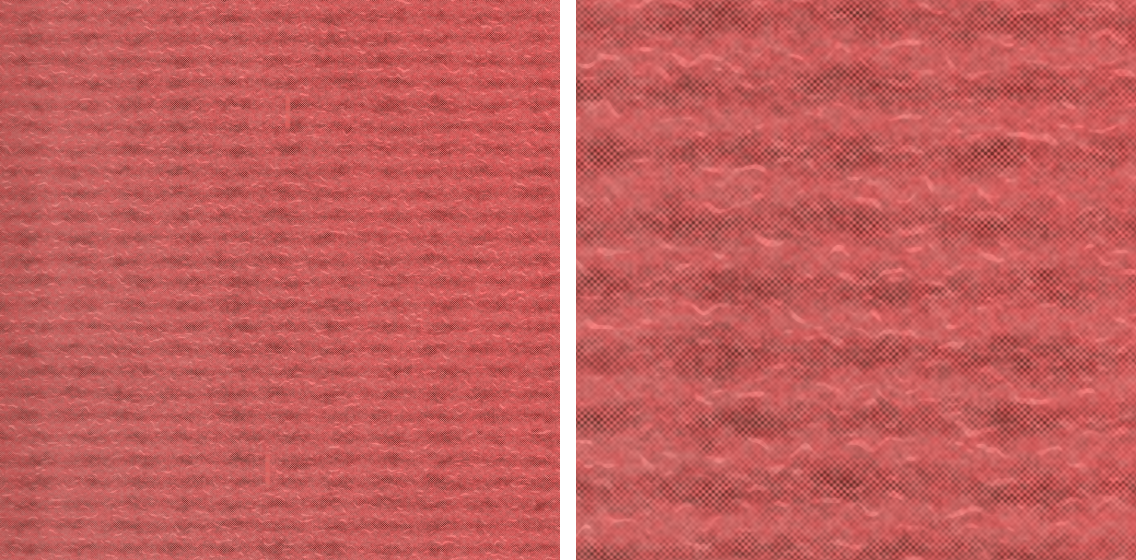
Left: the whole. Right: its middle third, enlarged.
Reproduce this texture procedurally as a three.js fragment shader.

```glsl
// Coral red crepe cloth: about 25 soft horizontal ribs, each broken into some 11
// ragged shadows. Cosines make the ribs, a sine grid makes the fine checker
// weave, and embossed noise makes the dense, short, pale crinkles.
varying vec2 vUv;

const float TAU = 6.2831853;

float hash(vec2 p) {
  vec3 q = fract(vec3(p.xyx) * 0.1031);
  q += dot(q, q.yzx + 33.33);
  return fract((q.x + q.y) * q.z);
}

float noise(vec2 p) {
  vec2 i = floor(p), f = fract(p);
  f = f * f * (3.0 - 2.0 * f);
  return mix(mix(hash(i), hash(i + vec2(1.0, 0.0)), f.x),
             mix(hash(i + vec2(0.0, 1.0)), hash(i + vec2(1.0)), f.x), f.y);
}

// Height of the crepe surface, short bumps wider than tall
float crepe(vec2 uv) {
  vec2 q = uv * vec2(88.0, 150.0);
  q.y += 1.6 * noise(uv * vec2(100.0, 60.0) + 23.0);
  return 0.65 * noise(q) + 0.35 * noise(q * 1.9 + 17.0);
}

// Shadow of the ribs, 0 on the crests to 1 in the hollows
float ribShadow(vec2 uv) {
  float rib = (1.0 - uv.y) * 25.25 - 0.75;
  rib += 0.22 * (noise(uv * vec2(22.0, 30.0)) - 0.5);
  rib += 0.30 * (noise(uv * vec2(85.0, 110.0) + 9.0) - 0.5);
  float row = floor(rib + 0.5);
  float shift = 0.35 * hash(vec2(row + 5.0, 3.0));
  float drift = 0.4 * noise(vec2(uv.x * 7.0, row * 3.7));
  float scallop = 0.5 + 0.5 * cos(TAU * (uv.x * 11.0 + shift + drift));
  float hollow = pow(0.5 + 0.5 * cos(TAU * rib), 1.2);
  float ragged = 0.65 + 0.7 * noise(uv * vec2(75.0, 120.0) + 51.0);
  return hollow * (0.52 + 0.48 * scallop) * ragged;
}

// Two short, pale vertical slubs, one high and one low
float slubs(vec2 uv) {
  float mask = 0.0;
  for (int i = 0; i < 2; i++) {
    vec2 d = abs(uv - mix(vec2(0.514, 0.80), vec2(0.478, 0.16), float(i)));
    mask += (1.0 - smoothstep(0.002, 0.006, d.x)) * (1.0 - smoothstep(0.024, 0.036, d.y));
  }
  return mask;
}

void main() {
  vec2 uv = vUv;
  float shadow = ribShadow(uv);
  float slub = slubs(uv);
  float focus = mix(0.55, 1.0, smoothstep(0.0, 0.45, uv.x));  // softer at the left

  // Checker weave, strongest in the hollows
  vec2 thread = sin(uv * 512.0 * TAU * 0.5);
  float patchy = 0.5 + noise(uv * vec2(90.0, 120.0) + 41.0);
  float weave = thread.x * thread.y * patchy * (0.32 + 0.75 * shadow) * focus;

  // Embossed crinkles, lit from above, with sharp highlights
  float slope = crepe(uv) - crepe(uv + vec2(0.0008, 0.0030));
  float glint = smoothstep(0.10, 0.34, slope);
  float crinkle = (0.75 * slope + 0.85 * glint) * (1.0 - 0.45 * min(shadow, 1.0));

  // Fibre grain and slow mottling
  float grain = 0.75 * (noise(uv * 380.0) - 0.5) + 0.3 * (noise(uv * vec2(150.0, 190.0) + 5.0) - 0.5);
  float mottle = 0.2 * (noise(uv * 9.0 + 2.0) - 0.5);

  float tone = 0.22 - 0.95 * shadow * mix(0.8, 1.0, focus);
  tone += weave + crinkle * mix(0.8, 1.0, focus) + grain * focus + mottle;
  tone = clamp(mix(tone, 0.5, 0.7 * slub), -2.2, 2.0);

  // Dark hollows, rose cloth, pale crests
  vec3 rose = vec3(0.785, 0.368, 0.362);
  vec3 color = rose + min(tone, 0.0) * vec3(0.160, 0.085, 0.092)
                    + max(tone, 0.0) * vec3(0.100, 0.085, 0.083);

  // Fibres vary between dull and vivid
  float dye = noise(uv * vec2(170.0, 220.0) + 63.0) - 0.5;
  color += dye * vec3(-0.04, 0.05, 0.04);

  // Duller towards the left edge, more vivid towards the upper right
  float vivid = smoothstep(0.0, 1.0, uv.x * 0.75 + uv.y * 0.25);
  color += mix(vec3(-0.025, 0.018, 0.016), vec3(0.025, -0.015, -0.012), vivid);
  color -= 0.035 * (1.0 - smoothstep(0.0, 0.12, uv.x));
  color += slub * vec3(0.03, 0.0, -0.01);

  gl_FragColor = vec4(clamp(color, 0.0, 1.0), 1.0);
}
```
